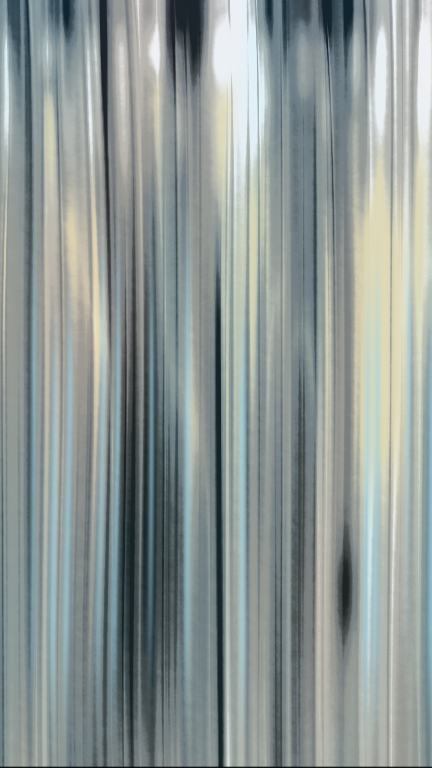
Give the GLSL for this texture, as a Shadertoy shader.

```glsl
// Draws a hanging curtain of holographic silver foil with long vertical folds.

const vec3 INK      = vec3(0.10, 0.14, 0.15);
const vec3 CHARCOAL = vec3(0.27, 0.30, 0.30);
const vec3 SLATE    = vec3(0.46, 0.50, 0.51);
const vec3 GREY     = vec3(0.58, 0.60, 0.58);
const vec3 SILVER   = vec3(0.70, 0.71, 0.68);
const vec3 PEARL    = vec3(0.92, 0.94, 0.94);
const vec3 CREAM    = vec3(0.87, 0.84, 0.69);
const vec3 ICE      = vec3(0.64, 0.83, 0.89);

const int   CREASES    = 54;
const int   TONGUES    = 15;
const float FOLD_GAIN  = 1.45;
const float MEAN_TONE  = 0.43;
const float SEAM_X     = 0.507;
const float SEAM_WIDTH = 0.007;
const float GRAIN      = 0.035;

float hash(vec2 p) {
    vec3 q = fract(p.xyx * 0.1031);
    q += dot(q, q.yzx + 33.33);
    return fract((q.x + q.y) * q.z);
}

float noise(vec2 p) {
    vec2 cell = floor(p), f = fract(p);
    f = f * f * (3.0 - 2.0 * f);
    float low  = mix(hash(cell), hash(cell + vec2(1, 0)), f.x);
    float high = mix(hash(cell + vec2(0, 1)), hash(cell + vec2(1, 1)), f.x);
    return mix(low, high, f.y);
}

float bell(float d) { return exp(-d * d); }

// Soft window: rises from a to b, falls from c to d.
float span(float a, float b, float c, float d, float v) {
    return smoothstep(a, b, v) * (1.0 - smoothstep(c, d, v));
}

// Broad and narrow folds, as light reflected from stretched noise.
float foldTone(float x, float drop) {
    float broad = noise(vec2(x * 9.0, drop * 1.3 + 4.0));
    float mid   = noise(vec2(x * 25.0 + 7.0, drop * 1.5));
    float fine  = noise(vec2(x * 64.0 + 31.0, drop * 1.8));
    float ridge = 1.0 - abs(2.0 * noise(vec2(x * 17.0 + 53.0, drop * 1.2)) - 1.0);
    float body  = 0.4 * broad + 0.36 * mid + 0.24 * fine - 0.5;
    return FOLD_GAIN * body + 0.3 * (pow(ridge, 5.0) - 0.28);
}

vec3 foilColor(float tone) {
    vec3 c = mix(INK, CHARCOAL, smoothstep(-0.25, 0.02, tone));
    c = mix(c, SLATE, smoothstep(0.0, 0.2, tone));
    c = mix(c, GREY, smoothstep(0.2, 0.42, tone));
    c = mix(c, SILVER, smoothstep(0.42, 0.67, tone));
    return mix(c, PEARL, smoothstep(0.70, 1.0, tone));
}

void mainImage(out vec4 fragColor, in vec2 fragCoord) {
    vec2 uv = fragCoord / iResolution.xy;
    float x = uv.x, drop = 1.0 - uv.y;
    float gather = exp(-drop * 5.0);
    float sway = noise(vec2(x * 5.0, drop * 2.2)) - 0.5;
    float cloth = x + 0.018 * sway + 0.02 * gather * (noise(vec2(x * 13.0, 2.0)) - 0.5);

    float tone = MEAN_TONE + foldTone(cloth, drop) * (1.0 + 0.5 * gather);
    float warmth = 0.0, ice = 0.0;

    // Sharp creases: a dark flank beside a bright one, leaning together at the top.
    for (int i = 0; i < CREASES; i++) {
        float id = float(i);
        float a = hash(vec2(id, 3.0)), b = hash(vec2(id, 17.0)), k = hash(vec2(id, 41.0));
        float center = (id + a) / float(CREASES) + (b - 0.5) * (0.05 * gather + 0.02 * drop);
        float width = mix(0.002, 0.008, k * k) * (1.0 - 0.3 * gather);
        float d = (cloth - center) / width;
        float start = b * 0.7 - 0.3;
        float shown = span(start, start + 0.25, start + 0.5, start + 0.9 + a, drop);
        float flank = d * bell(d * 0.8) * sign(a - 0.5);
        tone += shown * (0.3 * flank - 0.13 * bell(d + 1.0)) * (0.65 + 0.8 * gather);
        ice += step(0.84, k) * shown * bell(d * 0.9) * span(0.2, 0.5, 0.8, 1.0, drop);
    }

    // Bright tongues under the rail that taper into cream points.
    for (int i = 0; i < TONGUES; i++) {
        float id = float(i);
        float a = hash(vec2(id, 71.0)), b = hash(vec2(id, 89.0));
        float center = (id + 0.15 + 0.7 * a) / float(TONGUES) + 0.02 * (b - 0.5) * drop;
        float reach = mix(0.12, 0.32, b);
        float width = mix(0.014, 0.03, a) * exp(-drop * 2.4) * smoothstep(-0.1, 0.12, drop) + 0.002;
        float body = bell((cloth - center) / width);
        float white = span(0.01, 0.07, reach * 0.55, reach, drop);
        float cream = span(reach * 0.7, reach * 1.1, reach * 1.3, reach * 2.5, drop);
        tone += body * (0.5 * white + 0.2 * cream);
        warmth += body * cream * 0.8;
    }

    // Dark slits at the rail, a wide golden panel and a smoky hollow below it.
    float slit = noise(vec2(cloth * 48.0, drop * 3.0));
    tone -= 0.5 * smoothstep(0.55, 0.85, slit) * (1.0 - smoothstep(0.03, 0.2, drop));
    float panel = bell((x - 0.87) / 0.055) * span(0.2, 0.34, 0.48, 0.72, drop);
    tone += 0.28 * panel;
    warmth += panel;
    tone -= 0.5 * bell((cloth - 0.81) / 0.025) * bell((drop - 0.77) / 0.07);

    // Deep seam with a lit lip on its right.
    float seam = (x - SEAM_X - 0.012 * (drop - 0.6)) / SEAM_WIDTH;
    float seamShown = smoothstep(0.2, 0.5, drop);
    tone += seamShown * (0.35 * bell((seam - 2.6) / 0.9) - 0.85 * bell(seam));

    // Fine crinkle and grain of the foil.
    float crinkle = noise(vec2(x * 45.0 + drop * 30.0, drop * 130.0 - x * 40.0));
    tone += GRAIN * (crinkle + noise(uv * vec2(210.0, 370.0)) - 1.0);

    // Colour: metal ramp, warm band, cool sheen.
    vec3 color = foilColor(tone);
    warmth += 0.65 * span(0.2, 0.36, 0.5, 0.8, drop) * noise(vec2(cloth * 11.0, drop * 2.0 + 9.0));
    color = mix(color, CREAM, clamp(warmth, 0.0, 0.9) * smoothstep(0.42, 0.78, tone));
    color = mix(color, ICE, 0.6 * clamp(ice, 0.0, 1.0));
    float sheen = noise(vec2(cloth * 15.0 + 20.0, drop * 2.5)) - 0.45;
    color += sheen * vec3(-0.09, 0.0, 0.03);
    color += gather * vec3(-0.01, 0.0, 0.03);
    color *= smoothstep(0.0, 0.003, uv.y);
    fragColor = vec4(clamp(color, 0.0, 1.0), 1.0);
}
```
